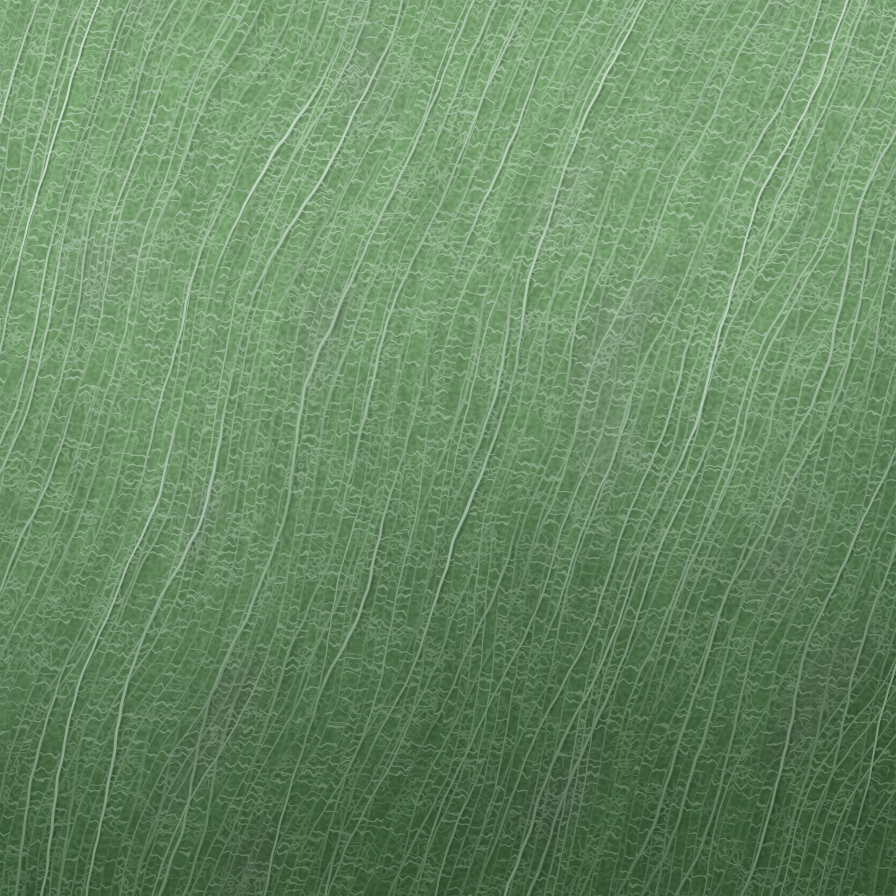
Reproduce this texture procedurally as a three.js fragment shader.

```glsl
// Macro view of a green leaf: leaning pale veins joined by a fine net of rungs.
varying vec2 vUv;

float hash(vec2 p) {
  vec3 q = fract(p.xyx * vec3(0.1031, 0.103, 0.0973));
  q += dot(q, q.yzx + 33.33);
  return fract((q.x + q.y) * q.z);
}

float cornerSlope(vec2 cell, vec2 offset) {
  float angle = 6.2832 * hash(cell);
  return dot(vec2(cos(angle), sin(angle)), offset);
}

// Gradient noise, roughly -0.7 to 0.7
float noise(vec2 p) {
  vec2 i = floor(p), f = fract(p);
  vec2 w = f * f * f * (f * (f * 6.0 - 15.0) + 10.0);
  vec2 e = vec2(1.0, 0.0);
  float low = mix(cornerSlope(i, f), cornerSlope(i + e.xy, f - e.xy), w.x);
  float high = mix(cornerSlope(i + e.yx, f - e.yx), cornerSlope(i + 1.0, f - 1.0), w.x);
  return mix(low, high, w.y);
}

// Soft-edged line from a distance in canvas units
float stroke(float dist, float halfWidth) {
  return 1.0 - smoothstep(halfWidth - 0.0009, halfWidth + 0.0009, dist);
}

// Position across the veins: leaning, bent slowly, with a slight tremble
float across(vec2 p, float seed) {
  return p.x - 0.34 * p.y
    + 0.065 * noise(p * vec2(2.6, 2.3) + seed)
    + 0.014 * noise(p * vec2(9.0, 6.0) + seed * 2.0)
    + 0.0022 * noise(p * vec2(30.0, 34.0) + seed);
}

float veinOffset(float id, float seed) {
  return 0.6 * hash(vec2(id + 200.0, seed));
}

// Irregularly spaced veins that swell and fade along their length
float veins(float s, float y, float count, float halfWidth, float seed) {
  float u = s * count;
  float cover = 0.0;
  for (int k = -1; k <= 1; k++) {
    float id = floor(u) + float(k);
    float dist = abs(u - id - veinOffset(id, seed)) / count * 0.94;
    float fade = smoothstep(-0.4, 0.25, noise(vec2(id * 7.31 + seed, y * 4.0)));
    float strength = mix(0.35, 1.0, hash(vec2(id + 90.0, seed + 5.0))) * mix(0.3, 1.0, fade);
    cover = max(cover, strength * stroke(dist, halfWidth));
  }
  return cover;
}

// Short cross-links, staggered from one strip between veins to the next
float rungs(vec2 p, float s, float count, float seed) {
  float u = s * count;
  float strip = floor(u);
  strip -= step(u, strip + veinOffset(strip, seed));
  float v = p.y * 112.0 + p.x * 16.0 + 9.0 * hash(vec2(strip + 300.0, 4.0))
    + 0.75 * noise(p * vec2(130.0, 75.0));
  float row = floor(v);
  float centre = 0.3 + 0.4 * hash(vec2(strip + 300.0, row + 50.0));
  float strength = smoothstep(0.1, 0.9, hash(vec2(strip + 500.0, row + 20.0)));
  return strength * stroke(abs(v - row - centre) / 112.0, 0.0011);
}

void main() {
  vec2 p = vUv;
  float fineS = across(p, 3.0);
  float boldS = across(p, 11.0);

  // Broad light: bright above, dark towards the lower right and the sides
  float side = abs(p.x - 0.5) * 2.0;
  float light = smoothstep(-0.1, 0.82, p.y - 0.14 * (p.x - 0.5)
    + 0.09 * noise(p * vec2(3.0, 2.0) + 20.0) - 0.05 * pow(side, 8.0));
  vec3 leaf = mix(vec3(0.2, 0.32, 0.19), vec3(0.45, 0.61, 0.42), light);
  vec3 veinColor = mix(vec3(0.47, 0.58, 0.47), vec3(0.79, 0.87, 0.8), light);

  // Mottled tissue with streaks along the veins and faint grey patches
  float streak = noise(vec2(fineS * 45.0, p.y * 7.0));
  float grain = noise(p * vec2(170.0, 190.0));
  leaf *= 1.0 + 0.1 * streak + 0.17 * grain;
  float haze = smoothstep(0.15, 0.6, noise(vec2(fineS * 9.0, p.y * 5.0) + 40.0));
  leaf = mix(leaf, vec3(dot(leaf, vec3(0.3, 0.6, 0.1))), 0.3 * haze);

  // Tiny curled threads follow the zero lines of a fine noise
  float curl = 1.0 - smoothstep(0.04, 0.16, abs(noise(p * vec2(105.0, 125.0) + 7.0)));
  curl *= smoothstep(-0.35, 0.4, noise(p * 32.0));

  // Vein net, finest parts first, with shadow beside the bold veins
  float net = 0.38 * curl;
  net = max(net, 0.58 * rungs(p, fineS, 68.0, 2.0));
  net = max(net, 0.72 * veins(fineS, p.y, 68.0, 0.001, 2.0));
  float bold = veins(boldS, p.y, 36.0, 0.0014, 8.0);
  float shadow = veins(boldS - 0.0028, p.y, 36.0, 0.0018, 8.0);
  leaf *= 1.0 - 0.16 * shadow;
  net = max(net, bold);

  gl_FragColor = vec4(mix(leaf, veinColor, net), 1.0);
}
```
